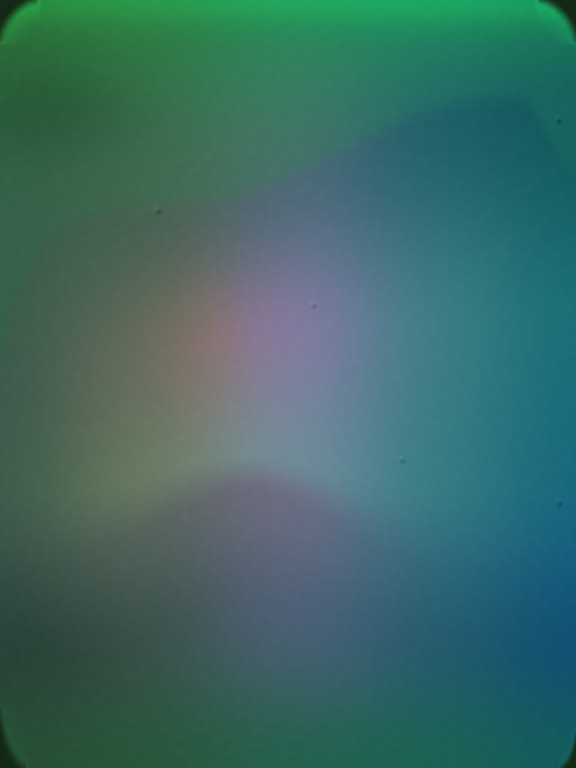
Write a Shadertoy shader that draws this background.

```glsl
const float COLUMN_SPREAD = 0.17;   // overlap of neighbouring hues
const float RIDGE_SOFTNESS = 0.018;
const float HUMP_SOFTNESS = 0.026;
const vec2 TOP_CORNER = vec2(0.085, 0.07);
const vec2 BOTTOM_CORNER = vec2(0.06, 0.10);
const vec3 CORNER_COLOR = vec3(0.08, 0.16, 0.09);
const vec3 RIM_GREEN = vec3(0.00, 0.10, 0.03);
const vec3 WARM_TINT = vec3(0.05, 0.00, -0.04);
const vec3 SHADE = vec3(0.04, 0.06, 0.04);
const vec2 SPECK_CELLS = vec2(12.0, 16.0);
const float SPECK_DENSITY = 0.09;
const float SPECK_STRENGTH = 0.08;
const vec2 GRAIN_CELLS = vec2(75.0, 100.0);
const float GRAIN = 0.014;

float hash(vec2 p) {
    return fract(sin(dot(p, vec2(127.1, 311.7))) * 43758.5);
}

float glow(vec2 uv, vec2 center, vec2 size) {
    vec2 d = (uv - center) / size;
    return exp(-dot(d, d));
}

// Distance to the nearest scattered cell point
float cellular(vec2 p) {
    vec2 cell = floor(p);
    float nearest = 2.0;
    for (int k = 0; k < 9; k++) {
        vec2 c = cell + vec2(k % 3 - 1, k / 3 - 1);
        nearest = min(nearest, distance(p, c + vec2(hash(c), hash(c + 17.3))));
    }
    return nearest;
}

// Five evenly spaced hues blended smoothly from left to right
vec3 band(float x, vec3 a, vec3 b, vec3 c, vec3 d, vec3 e) {
    vec3 hues[5] = vec3[5](a, b, c, d, e);
    vec3 sum = vec3(0.0);
    float total = 0.0;
    for (int i = 0; i < 5; i++) {
        float offset = (x - 0.25 * float(i)) / COLUMN_SPREAD;
        float weight = exp(-offset * offset);
        sum += weight * hues[i];
        total += weight;
    }
    return sum / total;
}

// Blend through three bands, t running from 0 to 1
vec3 threeStops(vec3 a, vec3 b, vec3 c, float t) {
    return mix(mix(a, b, smoothstep(0.0, 0.55, t)), c, smoothstep(0.45, 1.0, t));
}

float ridgeHeight(float x) {
    return 0.72 + 0.04 * x + 0.118 * smoothstep(0.33, 0.85, x);
}

// Drop of the ridge towards both sides
float ridgeDrop(float x) {
    return 0.18 * exp(-x / 0.05) + 0.10 * smoothstep(0.9, 1.0, x);
}

float humpHeight(float x) {
    float d = (x - 0.43) / 0.2;
    return 0.31 + 0.075 * exp(-d * d);
}

vec3 upperZone(float x, float t) {
    vec3 low = band(x, vec3(.20, .38, .28), vec3(.26, .41, .31), vec3(.29, .45, .42),
                    vec3(.13, .43, .41), vec3(.08, .39, .36));
    vec3 top = band(x, vec3(.16, .44, .21), vec3(.17, .50, .26), vec3(.14, .55, .34),
                    vec3(.11, .56, .36), vec3(.10, .49, .33));
    return mix(low, top, pow(clamp(t, 0.0, 1.0), 1.5));
}

vec3 middleZone(float x, float t) {
    vec3 top = band(x, vec3(.22, .36, .28), vec3(.28, .38, .31), vec3(.33, .42, .49),
                    vec3(.12, .38, .41), vec3(.06, .34, .35));
    vec3 center = band(x, vec3(.22, .35, .29), vec3(.41, .43, .36), vec3(.56, .48, .66),
                       vec3(.24, .50, .52), vec3(.09, .43, .46));
    vec3 low = band(x, vec3(.23, .35, .29), vec3(.42, .49, .37), vec3(.47, .56, .63),
                    vec3(.21, .49, .51), vec3(.08, .40, .49));
    return threeStops(top, center, low, t);
}

vec3 lowerZone(float x, float t) {
    vec3 top = band(x, vec3(.21, .31, .27), vec3(.34, .40, .36), vec3(.46, .43, .53),
                    vec3(.19, .43, .49), vec3(.07, .36, .49));
    vec3 center = band(x, vec3(.16, .27, .22), vec3(.23, .32, .28), vec3(.32, .38, .48),
                       vec3(.14, .36, .42), vec3(.06, .31, .45));
    vec3 bottom = band(x, vec3(.15, .30, .20), vec3(.16, .34, .23), vec3(.15, .38, .31),
                       vec3(.11, .39, .33), vec3(.07, .35, .37));
    return threeStops(top, center, bottom, t);
}

// Sparse raised dots, one candidate per cell, denser to the right
float specks(vec2 uv) {
    vec2 p = uv * SPECK_CELLS;
    vec2 cell = floor(p);
    vec2 d = fract(p) - 0.3 - 0.4 * vec2(hash(cell + 3.1), hash(cell + 8.7));
    float dark = exp(-dot(d, d) / 0.003);
    d += vec2(0.04, -0.07);
    float light = exp(-dot(d, d) / 0.003);
    return step(hash(cell + 5.0), SPECK_DENSITY * cell.x / SPECK_CELLS.x) * (0.5 * light - dark);
}

void mainImage(out vec4 fragColor, in vec2 fragCoord) {
    vec2 uv = fragCoord / iResolution.xy;
    float ridge = ridgeHeight(uv.x);
    float hump = humpHeight(uv.x);

    // Three zones parted by soft curved edges
    vec3 color = middleZone(uv.x, (ridge - uv.y) / (ridge - hump));
    vec3 upper = upperZone(uv.x, (uv.y - ridge) / (0.98 - ridge));
    vec3 lower = lowerZone(uv.x, (hump - uv.y) / hump);
    float ridgeSoft = RIDGE_SOFTNESS + 0.04 * exp(-uv.x / 0.06);
    float humpSoft = HUMP_SOFTNESS + 0.10 * abs(uv.x - 0.43);
    float aboveRidge = uv.y - ridge + ridgeDrop(uv.x);
    color = mix(color, upper, smoothstep(-ridgeSoft, ridgeSoft, aboveRidge));
    color = mix(color, lower, smoothstep(-humpSoft, humpSoft, hump - uv.y));

    // Local glows and shade
    color += WARM_TINT * glow(uv, vec2(0.36, 0.56), vec2(0.09, 0.12));
    color -= SHADE * glow(uv, vec2(0.09, 0.86), vec2(0.16, 0.07));
    color -= 0.3 * SHADE * glow(uv, vec2(0.10, 0.15), vec2(0.14, 0.08));
    color += RIM_GREEN * exp(-pow((1.0 - uv.y) / 0.03, 2.0));

    // Rounded dark corners with a faint green inner rim
    float isTop = step(0.5, uv.y);
    vec2 radius = mix(BOTTOM_CORNER * mix(1.0, 0.6, uv.x), TOP_CORNER, isTop);
    vec2 inset = max(radius - min(uv, 1.0 - uv), 0.0) / radius;
    float corner = length(inset) * smoothstep(0.0, 0.25, min(inset.x, inset.y));
    color += RIM_GREEN * mix(0.2, 0.6, isTop) * smoothstep(0.5, 0.95, corner);
    color = mix(color, CORNER_COLOR, smoothstep(0.92, 1.15, corner));

    // Fine surface detail
    color += SPECK_STRENGTH * specks(uv);
    color += GRAIN * (cellular(uv * GRAIN_CELLS) - 0.5);
    fragColor = vec4(clamp(color, 0.0, 1.0), 1.0);
}
```
